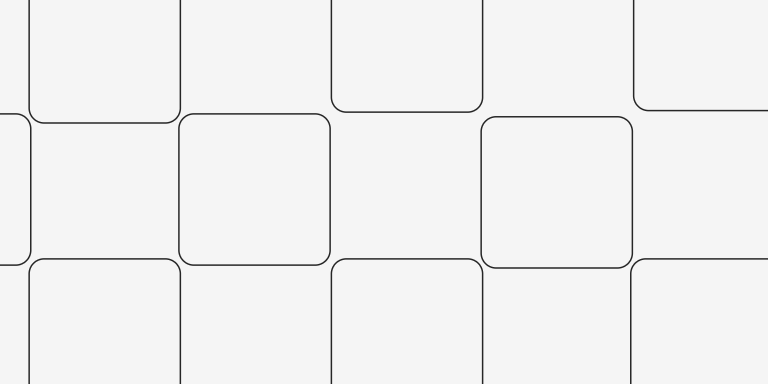
A Shadertoy shader for this pattern:

```glsl
const vec3 PAPER = vec3(0.96);
const vec3 INK = vec3(0.15);
const float HALF_SIDE = 0.1969;
const float CORNER_RADIUS = 0.039;
const float LINE_WIDTH = 0.0039;
const vec2 FIRST_CENTER = vec2(0.2728, 0.1289);
const vec2 SPACING = vec2(0.7871, 0.3776);
const float ODD_ROW_SHIFT = 0.39;
const float NUDGE = 0.0075;

float roundedSquare(vec2 p, float halfSide, float radius) {
    vec2 q = abs(p) - halfSide + radius;
    return length(max(q, 0.0)) + min(max(q.x, q.y), 0.0) - radius;
}

// Staggered grid position
vec2 gridCenter(float column, float row) {
    float shift = ODD_ROW_SHIFT * mod(row, 2.0);
    return FIRST_CENTER + SPACING * vec2(column, row) + vec2(shift, 0.0);
}

// Small displacement of each square from the grid
vec2 drift(float column, float row) {
    float lowerRight = step(1.5, column) * step(row, 0.5);
    float farLeft = step(column, -0.5);
    float topLift = mix(-NUDGE, 0.0208, step(0.5, column)) + 0.004 * step(1.5, column);
    float middleDrop = -NUDGE * step(0.5, column);
    float lift = row > 1.5 ? topLift : middleDrop * step(0.5, row);
    return vec2(NUDGE * (farLeft - lowerRight), lift);
}

float lineCoverage(float dist, float width, float pixel) {
    return clamp(0.5 + (0.5 * width - abs(dist)) / pixel, 0.0, 1.0);
}

void mainImage(out vec4 fragColor, in vec2 fragCoord) {
    vec2 uv = fragCoord / iResolution.y;
    float pixel = 1.0 / iResolution.y;
    float ink = 0.0;

    // Outlined squares, including those cut by the canvas edge
    for (int row = 0; row < 3; row++) {
        for (int column = -1; column < 3; column++) {
            float c = float(column);
            float r = float(row);
            vec2 center = gridCenter(c, r) + drift(c, r);
            float dist = roundedSquare(uv - center, HALF_SIDE, CORNER_RADIUS);
            ink = max(ink, lineCoverage(dist, LINE_WIDTH, pixel));
        }
    }

    fragColor = vec4(mix(PAPER, INK, ink), 1.0);
}
```
